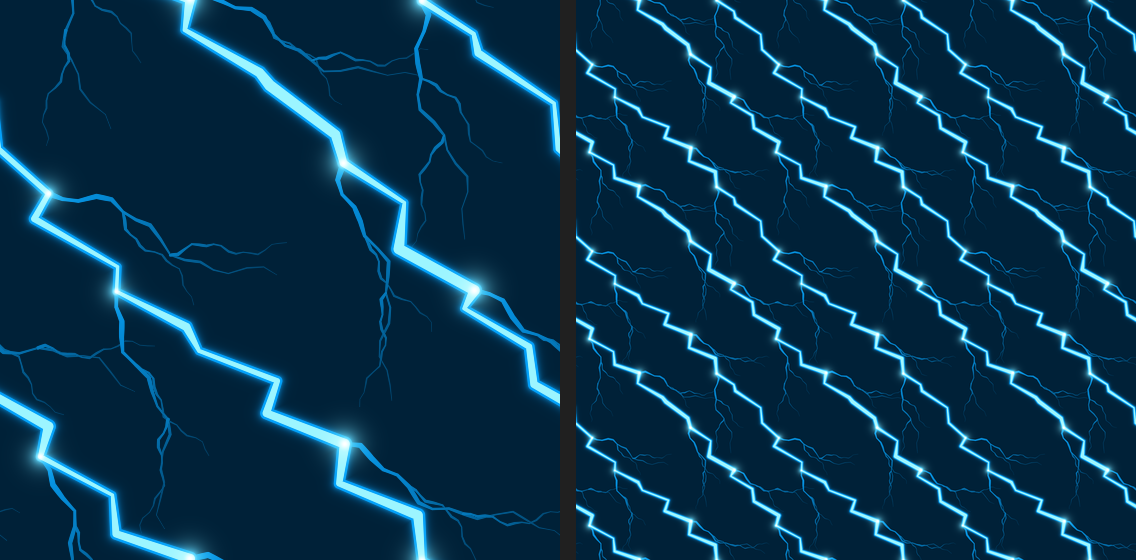
Left, the tile; right, the same tile 3 across and 3 down.
A WebGL 1 fragment shader for this pattern:

```glsl
precision highp float;

uniform vec2 u_resolution;

const vec3 NIGHT = vec3(0.0, 0.13, 0.22);
const vec3 EDGE_BLUE = vec3(0.01, 0.63, 0.98);
const vec3 BRANCH_BLUE = vec3(0.02, 0.61, 0.94);
const vec3 GLOW_BLUE = vec3(0.03, 0.58, 0.90);
const vec3 CORE_CYAN = vec3(0.61, 0.96, 1.0);
const vec3 FLARE_TINT = vec3(0.50, 0.90, 1.0);

const int BOLT_SEGMENTS = 16;       // even, so the zigzag closes on itself
const int BRANCHES_PER_BOLT = 4;
const int TWIGS_PER_BRANCH = 2;
const int STRAND_SEGMENTS = 16;

const float BOLT_START = 0.31;
const float BOLT_SPACING = 0.45;
const vec2 ZIGZAG = vec2(0.033, -0.002);  // long slanted runs, short drops
const vec2 JITTER = vec2(0.034, 0.046);
const float WANDER = 0.018;
const float CORE_THIN = 0.0030;     // half widths of the bright core
const float CORE_THICK = 0.0100;
const float OUTLINE = 0.0042;
const float GLOW_LENGTH = 0.0055;
const float GLOW_STRENGTH = 0.60;
const float FLARE_LENGTH = 0.020;
const float FLARE_REACH = 0.09;
const float BRANCH_STEP = 0.027;
const float BRANCH_WIDTH = 0.0046;
const float TWIG_STEP = 0.013;
const float TWIG_WIDTH = 0.0027;
const float TIP_WIDTH = 0.0007;
const float BRANCH_ANGLE = -0.87;   // radians
const float BRANCH_SPREAD = 0.48;
const float TWIG_SPREAD = 0.44;

const float PI = 3.14159265;

vec3 hash3(float n) {
  return fract(sin(n * vec3(12.99, 78.23, 37.72) + 1.3) * 4375.85);
}

vec2 wrap(vec2 v) { return v - floor(v + 0.5); }

// x: distance to the segment on the torus, y: position along it from 0 to 1
vec2 segmentDistance(vec2 p, vec2 a, vec2 b) {
  vec2 q = wrap(p - 0.5 * (a + b));
  vec2 halfway = 0.5 * (b - a);
  float t = clamp(dot(q, halfway) / dot(halfway, halfway), -1.0, 1.0);
  return vec2(length(q - halfway * t), 0.5 + 0.5 * t);
}

// xy: corner k of a bolt that descends one tile per tile, z: core half width
vec3 boltVertex(float bolt, float k) {
  float count = float(BOLT_SEGMENTS);
  vec3 r = hash3(mod(k, count) + bolt * 23.0 + 5.0);
  float t = k / count;
  float zig = (1.0 - 2.0 * mod(k, 2.0)) * (1.0 - 2.0 * bolt);
  vec2 pos = vec2(BOLT_START + BOLT_SPACING * bolt + t, 1.0 - t);
  pos += ZIGZAG * zig * (0.65 + 0.7 * r.z) + JITTER * (r.xy - 0.5);
  pos += WANDER * sin(2.0 * PI * t + bolt * 2.0);
  return vec3(pos, mix(CORE_THIN, CORE_THICK, fract(r.x * 7.0 + r.y)));
}

float wobble(float j, float seed) {
  return 0.28 * sin(1.7 * j + seed * 1.7) + 0.85 * sin(0.5 * j + seed * 2.9);
}

vec2 strandPoint(vec2 start, float angle, float seed, float stepLength, float j) {
  vec2 dir = vec2(cos(angle), sin(angle));
  float side = wobble(j, seed) - wobble(0.0, seed);
  return start + stepLength * (dir * j + vec2(-dir.y, dir.x) * side);
}

// Tapering, fading strand; fade holds its brightness at root and tip
float strand(vec2 p, vec2 start, float angle, float seed, float stepLength,
             float width, vec2 fade, float px) {
  float ink = 0.0;
  vec2 a = start;
  for (int i = 0; i < STRAND_SEGMENTS; i++) {
    vec2 b = strandPoint(start, angle, seed, stepLength, float(i + 1));
    vec2 s = segmentDistance(p, a, b);
    float t = (float(i) + s.y) / float(STRAND_SEGMENTS);
    float swell = 1.0 + 0.25 * sin(27.0 * t + seed);
    float d = s.x - mix(width, TIP_WIDTH, t) * swell;
    ink = max(ink, mix(fade.x, fade.y, t) * smoothstep(px, -px, d));
    a = b;
  }
  return ink;
}

void main() {
  vec2 p = gl_FragCoord.xy / u_resolution;
  float px = 0.6 / min(u_resolution.x, u_resolution.y);
  float boltDist = 1.0, ink = 0.0, halo = 0.0;

  for (int n = 0; n < 2; n++) {
    float bolt = float(n);

    // Main zigzag
    vec3 a = boltVertex(bolt, 0.0);
    for (int k = 0; k < BOLT_SEGMENTS; k++) {
      vec3 b = boltVertex(bolt, float(k + 1));
      vec2 s = segmentDistance(p, a.xy, b.xy);
      boltDist = min(boltDist, s.x - mix(a.z, b.z, s.y));
      a = b;
    }

    // Branches leave from outer corners, on alternating sides
    for (int i = 0; i < BRANCHES_PER_BOLT; i++) {
      float odd = mod(float(i), 2.0);
      float side = (1.0 - 2.0 * odd) * (1.0 - 2.0 * bolt);
      float seed = float(i) * 1.37 + bolt * 7.1;
      vec2 root = boltVertex(bolt, 4.0 * float(i) + odd).xy;
      float angle = BRANCH_ANGLE + side * BRANCH_SPREAD;
      ink = max(ink, strand(p, root, angle, seed, BRANCH_STEP, BRANCH_WIDTH, vec2(1.0, 0.25), px));

      for (int j = 0; j < TWIGS_PER_BRANCH; j++) {
        float turn = (1.0 - 2.0 * float(j)) * side;
        vec2 fork = strandPoint(root, angle, seed, BRANCH_STEP, 5.0 + 4.0 * float(j));
        ink = max(ink, strand(p, fork, angle - turn * TWIG_SPREAD, seed + 3.3 + float(j),
                              TWIG_STEP, TWIG_WIDTH, vec2(0.72, 0.2), px));
      }

      float size = 0.7 + 0.6 * hash3(seed).x;
      float r = length(wrap(p - root));
      halo = max(halo, exp(-r / (FLARE_LENGTH * size)) * smoothstep(FLARE_REACH, 0.0, r));
    }
  }

  // Layers from back to front
  float edgeDist = boltDist - OUTLINE;
  vec3 col = mix(NIGHT, BRANCH_BLUE, ink);
  col = mix(col, GLOW_BLUE, GLOW_STRENGTH * exp(-max(edgeDist, 0.0) / GLOW_LENGTH));
  col = mix(col, EDGE_BLUE, smoothstep(px, -px, edgeDist));
  col = mix(col, CORE_CYAN, smoothstep(px, -px, boltDist));
  col = 1.0 - (1.0 - col) * (1.0 - FLARE_TINT * halo);
  col = mix(col, vec3(1.0), smoothstep(0.5, 1.0, halo));
  gl_FragColor = vec4(col, 1.0);
}
```
